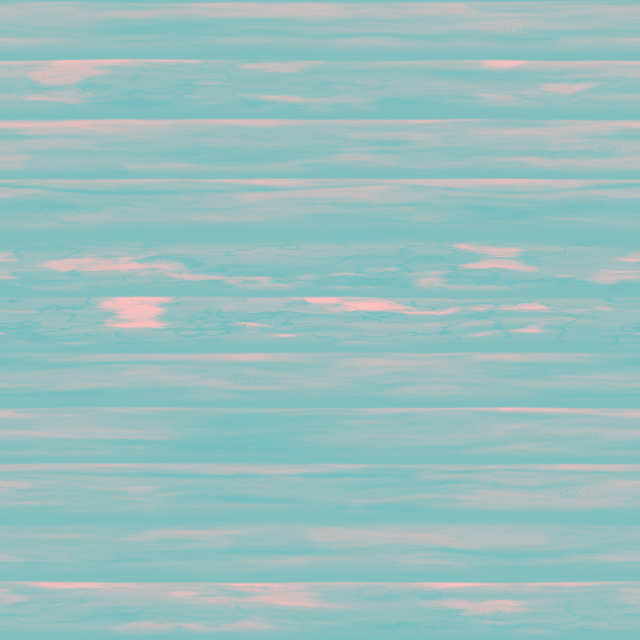
A Shadertoy shader for this texture:

```glsl
// Weathered horizontal boards, washed in teal with worn pink streaks.
// Each board has a lit upper lip, a soft dark groove below, stretched grain,
// flaking wear and a faint knot; one tone value drives the red channel.

#define BOARDS 11.0
#define BASE_TONE 0.595
#define GROOVE_TONE 0.505
#define GRAIN 0.30
#define FLAKES 0.36
#define CRACKS 0.13
#define KNOT_RADIUS 0.022
#define SEAM_WOBBLE 0.07
#define TEAL_LEVEL 0.75

const float TAU = 6.2831853;

// Character of each board, from the top down
const float LIP[11] = float[11](.12, .17, .32, .20, .03, .13, .11, .28, .20, .05, .22);
const float WEAR[11] = float[11](.15, .45, .25, .25, .75, 1., .18, .20, .25, .22, .5);
const float GROOVE[11] = float[11](.26, .24, .16, .28, .22, .24, .20, .16, .28, .30, .20);

float hash(vec2 p) {
    vec3 q = fract(vec3(p.xyx) * 0.1031);
    q += dot(q, q.yzx + 33.33);
    return fract((q.x + q.y) * q.z);
}

// Value noise that wraps in x after the given number of cells
float tileNoise(vec2 p, float period) {
    vec2 cell = floor(p), f = fract(p);
    f = f * f * (3.0 - 2.0 * f);
    float x0 = mod(cell.x, period), x1 = mod(cell.x + 1.0, period);
    float low = mix(hash(vec2(x0, cell.y)), hash(vec2(x1, cell.y)), f.x);
    float high = mix(hash(vec2(x0, cell.y + 1.0)), hash(vec2(x1, cell.y + 1.0)), f.x);
    return mix(low, high, f.y);
}

float layeredNoise(vec2 p, float period) {
    float sum = 0.0, weight = 0.5;
    for (int i = 0; i < 4; i++) {
        sum += weight * tileNoise(p, period);
        p = p * 2.0 + vec2(0.0, 17.3);
        period *= 2.0;
        weight *= 0.5;
    }
    return sum / 0.9375;
}

void mainImage(out vec4 fragColor, in vec2 fragCoord) {
    vec2 uv = fragCoord / iResolution.xy;
    float x = uv.x, down = 1.0 - uv.y;

    // Boards of slightly uneven height with wavering seams
    float bend = 0.017 + 0.061 * sin(TAU * down - 0.6) + 0.029 * sin(2.0 * TAU * down + 2.14);
    float wobble = SEAM_WOBBLE * (layeredNoise(vec2(x * 4.0, down * 9.0), 4.0) - 0.5);
    float row = BOARDS * down - bend - wobble;
    float board = mod(floor(row), BOARDS);
    float v = fract(row);
    int id = int(board);
    float lip = LIP[id], wear = WEAR[id];
    float seed = board * 37.0;

    // Knot, which also bows the grain around it
    float knotX = hash(vec2(board, 5.7));
    vec2 toKnot = vec2(fract(x - knotX + 0.5) - 0.5, (v - 0.5) * 1.5 / BOARDS);
    float knotDist = length(toKnot * vec2(0.7, 1.0));
    float knot = exp(-pow(knotDist / KNOT_RADIUS, 2.0));
    float y = v - 5.0 * toKnot.y * knot;

    // Long streaks, fine fibres and broad stains
    float warp = layeredNoise(vec2(x * 6.0, y * 2.0 + seed), 6.0) - 0.5;
    y += 0.22 * warp;
    float streak = layeredNoise(vec2(x * 5.0, y * 8.0 + seed), 5.0) - 0.5;
    float fibre = tileNoise(vec2(x * 28.0, y * 26.0 + seed), 28.0) - 0.5;
    float stain = tileNoise(vec2(x * 3.0, y * 1.5 + seed), 3.0) - 0.5;
    float tone = BASE_TONE + GRAIN * streak + 0.035 * fibre + 0.07 * stain + 0.06 * (0.5 - v);
    tone += 0.035 * knot * sin(knotDist * 900.0 + 12.0 * warp);

    // Flaked patches and the thin cracks between them
    float flake = layeredNoise(vec2(x * 9.0, y * 4.5 + seed + 11.0), 9.0) + 0.2 * stain + 0.25 * streak;
    float crack = layeredNoise(vec2(x * 12.0, y * 5.0 + seed + 23.0), 12.0);
    tone += FLAKES * wear * smoothstep(0.52, 0.72, flake);
    tone -= CRACKS * wear * (1.0 - smoothstep(0.0, 0.05, abs(crack - 0.5)));

    // Lit lip, brighter in some stretches than in others
    float lipPatch = 0.35 + 0.95 * tileNoise(vec2(x * 4.0, seed + 3.0), 4.0) + streak;
    tone += lip * lipPatch * exp(-pow(v / 0.13, 2.0));

    // A wavering split under the lip of every fifth board
    float splitLine = 0.19 + 0.16 * (tileNoise(vec2(x * 5.0, seed + 8.0), 5.0) - 0.5);
    float split = exp(-pow((v - splitLine) / 0.035, 2.0));
    tone -= 0.13 * split * step(2.5, mod(board, 5.0)) * step(mod(board, 5.0), 3.5);

    // Shadowed groove, soft above the seam and crisp below a strong lip
    float soft = mix(0.16, 0.045, smoothstep(0.03, 0.15, lip));
    soft = max(soft, 1.5 * BOARDS / iResolution.y);
    float groove = smoothstep(1.0 - GROOVE[id] - 0.06, 0.96, v + 0.12 * streak);
    groove = max(groove, smoothstep(0.9, 1.0, v));
    groove = max(groove, 1.0 - smoothstep(0.0, soft, v));
    tone = mix(tone, GROOVE_TONE, 0.94 * groove);

    fragColor = vec4(clamp(tone, 0.48, 1.0), TEAL_LEVEL, TEAL_LEVEL, 1.0);
}
```
